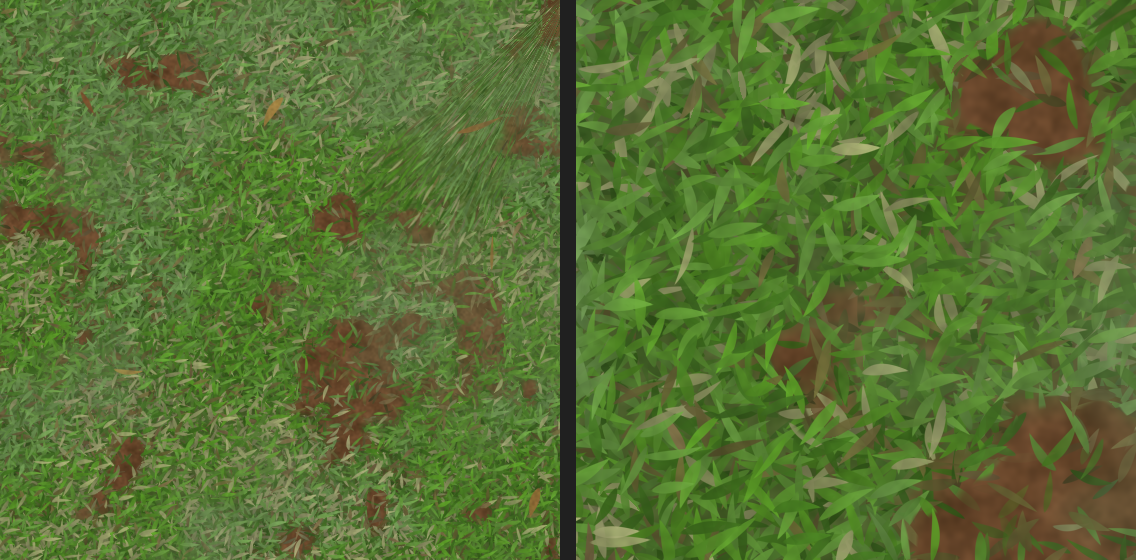
Left, the full canvas; right, a detail of the centre.
This texture is drawn by a WebGL 2 fragment shader. Its source:

```glsl
#version 300 es
precision highp float;
precision highp int;
uniform vec2 u_resolution;
out vec4 fragColor;

// Four random values in 0..1 from integer coordinates
vec4 hash4(ivec3 key) {
  uvec4 v = uvec4(key, key.x + key.y) * 1664525u + 1013904223u;
  v += v.yzxy * v.wxyz;
  v ^= v >> 16u;
  v += v.yzxy * v.wxyz;
  return vec4(v >> 8u) / 16777216.0;
}

float hash1(vec2 p) {
  vec3 a = fract(p.xyx * 0.1031);
  a += dot(a, a.yzx + 33.33);
  return fract((a.x + a.y) * a.z);
}

float noise(vec2 p) {
  vec2 i = floor(p), f = fract(p);
  f = f * f * (3.0 - 2.0 * f);
  return mix(mix(hash1(i), hash1(i + vec2(1, 0)), f.x),
             mix(hash1(i + vec2(0, 1)), hash1(i + vec2(1, 1)), f.x), f.y);
}

float fbm(vec2 p) {
  return 0.53 * noise(p) + 0.29 * noise(p * 2.1 + 17.3) + 0.18 * noise(p * 4.3 + 41.7);
}

// Tapering blade along x, slightly tilted and curved
float blade(vec2 q, float len, float width, float tilt, float bend, float soft) {
  float t = q.x / len;
  float side = q.y - tilt * q.x + bend * (t * t - 0.33);
  float taper = width * (1.0 - t * t) * (1.0 - 0.35 * t);
  return smoothstep(soft, -soft, abs(side) - taper) * smoothstep(1.0, 0.85, abs(t));
}

// Broad conditions of the lawn at one spot
struct Lawn { float soil, lush, dry; };

vec3 bladeColor(Lawn lawn, vec4 k) {
  vec3 col = mix(vec3(0.40, 0.54, 0.30), vec3(0.31, 0.53, 0.13),
                 clamp(lawn.lush * 0.8 + (k.x - 0.5) * 0.7, 0.0, 1.0));
  col = mix(col, vec3(0.60, 0.57, 0.43), 0.8 * step(0.92 - 0.42 * lawn.dry, k.y));
  col = mix(col, vec3(0.21, 0.38, 0.10), 0.75 * step(0.8, k.z));
  return mix(col, vec3(0.40, 0.31, 0.20), 0.75 * step(0.93 - 0.35 * lawn.soil, k.w));
}

// One sheet of roughly parallel blades, one blade per long cell
vec3 addBlades(vec3 col, vec2 p, vec2 cell, int seed, float density, float light,
               Lawn lawn, float soft) {
  vec2 g = p / cell;
  ivec2 base = ivec2(floor(g - 0.5));
  for (int n = 0; n < 4; n++) {
    ivec2 id = base + ivec2(n & 1, n >> 1);
    vec4 h = hash4(ivec3(id, seed));
    vec2 q = (g - vec2(id) - h.xy) * cell;
    float len = cell.x * (0.32 + 0.15 * h.w);
    float cover = blade(q, len, cell.y * (0.12 + 0.09 * fract(h.w * 91.0)),
                        (h.z - 0.5) * 0.7 * cell.y / cell.x * 2.0,
                        (fract(h.z * 37.0) - 0.5) * 0.3 * cell.y, soft);
    if (cover > 0.0) {
      vec4 k = hash4(ivec3(id, seed + 100));
      float present = smoothstep(-0.04, 0.04, density - fract(k.x * 53.0 + k.w));
      float shade = light * (0.86 + 0.28 * fract(k.y * 29.0)) * (1.0 + 0.1 * q.x / len);
      col = mix(col, bladeColor(lawn, k) * shade, cover * present * 0.9);
    }
  }
  return col;
}

void main() {
  float scale = min(u_resolution.x, u_resolution.y);
  vec2 p = gl_FragCoord.xy / scale;
  float soft = 0.8 / scale;

  // Fan of combed grass spreading from the upper right corner
  vec2 v = vec2(1.03) - p;
  float r = length(v);
  float offAxis = abs(v.x * 0.82 - v.y * 0.57) / max(r, 0.001);
  float fan = smoothstep(0.31, 0.2, offAxis) * smoothstep(0.62, 0.42, r);

  // Bare earth is more frequent towards the right
  Lawn lawn;
  lawn.soil = smoothstep(0.59, 0.71, fbm(p * 7.5 + 3.4) + 0.07 * (p.x - 0.5));
  lawn.lush = smoothstep(0.38, 0.62, fbm(p * 4.5 + 31.0));
  lawn.dry = smoothstep(0.42, 0.66, fbm(p * 4.0 + 7.0)) * (1.0 - 0.6 * fan);

  // Earth and thatch below the blades
  float clod = fbm(p * 55.0);
  vec3 earth = mix(vec3(0.29, 0.19, 0.10), vec3(0.50, 0.34, 0.22), clod);
  vec3 thatch = mix(vec3(0.20, 0.30, 0.10), vec3(0.36, 0.42, 0.22), clod);
  vec3 col = mix(thatch, earth, lawn.soil);

  // Crossing sheets of blades, from the shaded bottom to the lit top
  float density = (1.0 - 0.86 * lawn.soil) * (1.0 - 0.8 * fan) + 0.04;
  for (int i = 0; i < 14; i++) {
    float height = float(i) / 13.0;
    float angle = float(i) * 2.4 + 0.5;
    float c = cos(angle), s = sin(angle);
    vec2 cell = vec2(0.038, 0.017) * (0.85 + 0.25 * height);
    col = addBlades(col, mat2(c, -s, s, c) * p + 3.0, cell, i, density,
                    mix(0.76, 1.06, height), lawn, soft);
  }

  // Fine blades along the rays of the fan
  if (fan > 0.0) {
    vec2 polar = vec2(r, atan(v.y, v.x) * 0.35);
    float streak = noise(polar * vec2(14.0, 350.0));
    vec3 combed = mix(vec3(0.25, 0.39, 0.12), vec3(0.42, 0.51, 0.27), streak);
    col = mix(col, combed, fan * 0.5 * (1.0 - 0.6 * lawn.soil));
    for (int i = 0; i < 4; i++) {
      col = addBlades(col, polar + 0.37 * float(i), vec2(0.05, 0.010), 40 + i,
                      fan * (1.0 - 0.5 * lawn.soil), 0.82 + 0.07 * float(i), lawn, soft);
    }
  }

  // A few fallen leaves and straws
  for (int i = 0; i < 6; i++) {
    vec4 h = hash4(ivec3(i, 23, 71));
    vec4 k = hash4(ivec3(i, 58, 12));
    float c = cos(6.2832 * h.z), s = sin(6.2832 * h.z);
    float cover = blade(mat2(c, -s, s, c) * (p - h.xy), 0.022 + 0.025 * h.w,
                        0.002 + 0.006 * k.x, 0.0, 0.01 * (k.y - 0.5), soft);
    vec3 leaf = mix(vec3(0.45, 0.27, 0.16), vec3(0.68, 0.53, 0.25), k.z);
    col = mix(col, leaf * (0.85 + 0.3 * clod), cover * 0.9);
  }

  // Pale haze in broad patches and fine grain
  col = mix(col, vec3(0.42, 0.50, 0.33), 0.3 * smoothstep(0.4, 0.7, fbm(p * 6.0 + 60.0)));
  col *= 0.94 + 0.12 * noise(p * 210.0);
  fragColor = vec4(col, 1.0);
}
```
